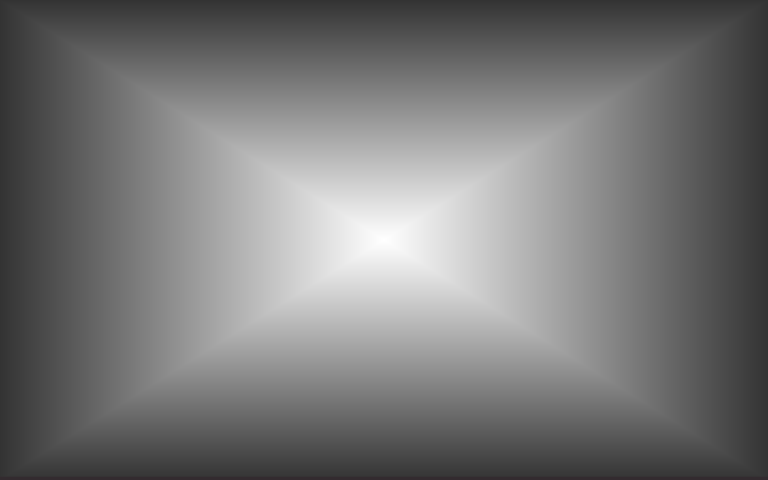
Write a WebGL 2 fragment shader that draws this background.

```glsl
#version 300 es
precision highp float;
// A rectangular gradient: light grey falls off linearly from the centre to the
// four edges, so its level lines are nested rectangles that meet in creases
// along the diagonals. A thin dark strip closes the lower edge.

uniform vec2 u_resolution;
out vec4 fragColor;

const vec2 CENTRE = vec2(0.5);             // bright point, in canvas fractions
const vec3 CORE_COLOUR = vec3(1.0);
const vec3 RIM_COLOUR = vec3(0.2);
const vec3 STRIP_COLOUR = vec3(0.2, 0.17, 0.185);
const float STRIP_HEIGHT = 0.007;          // fraction of the canvas height

// Distance to the centre whose level lines are rectangles; 1 at the rim.
float rectangularDistance(vec2 uv) {
  vec2 offset = abs(uv - CENTRE) / CENTRE;
  return max(offset.x, offset.y);
}

void main() {
  vec2 uv = gl_FragCoord.xy / u_resolution;
  float pixelHeight = 1.0 / u_resolution.y;

  // Pyramid-shaped falloff
  float falloff = clamp(rectangularDistance(uv), 0.0, 1.0);
  vec3 colour = mix(CORE_COLOUR, RIM_COLOUR, falloff);

  // Dark strip with a smooth upper edge
  float strip = 1.0 - smoothstep(STRIP_HEIGHT - 0.5 * pixelHeight,
                                 STRIP_HEIGHT + 0.5 * pixelHeight, uv.y);
  colour = mix(colour, STRIP_COLOUR, strip);

  fragColor = vec4(colour, 1.0);
}
```
